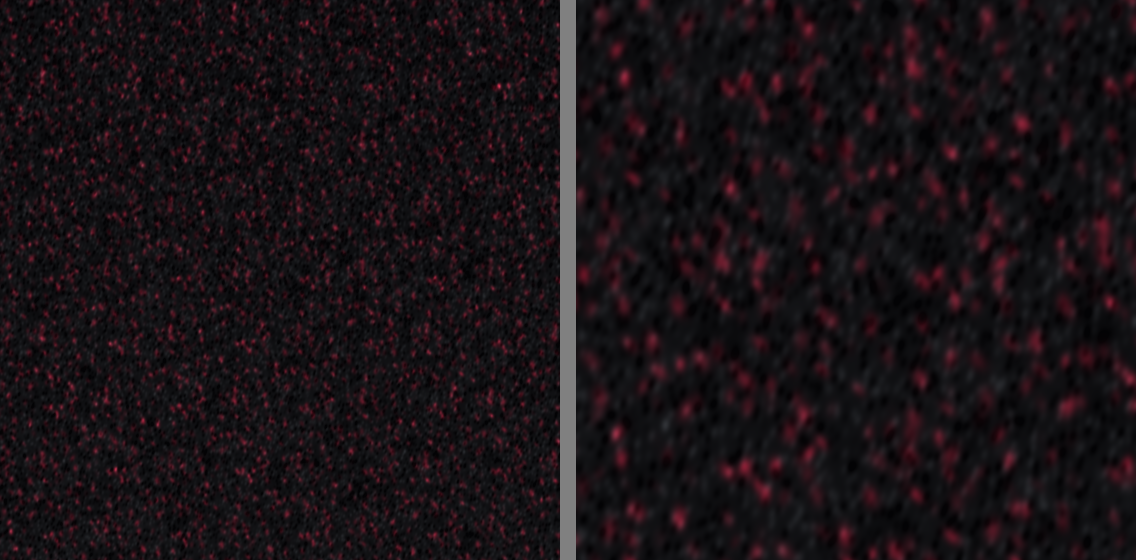
Left: the whole. Right: its middle third, enlarged.
Give the GLSL for this texture, as a Shadertoy shader.

```glsl
// Dark charcoal pile carpet with small red flecks in a half-drop repeat.

const float TAU = 6.2831853;
const vec3  CHARCOAL    = vec3(0.057, 0.059, 0.068);
const vec3  FIBRE_TINT  = vec3(0.056, 0.059, 0.062);  // swing of light and dark fibres
const vec3  FLECK_RED   = vec3(0.285, 0.034, 0.078);
const float FLECK_CELLS = 70.0;                // fleck cells across the canvas
const float REPEAT      = 16.0;                // cells per pattern repeat
const vec2  FLECK_SIZE  = vec2(0.19, 0.28);    // spread of a fleck, in cells
const vec2  FIBRE_CELLS = vec2(205.0, 135.0);
const vec2  CLUMP_CELLS = vec2(48.0, 36.0);
const float FIBRE_SIZE  = 0.35;                // spread of a fibre, in cells
const float FIBRE_LEAN  = 0.18;
const float CLUMP_SHARE = 0.30;
const float LOWER_GLOW  = 0.012;               // extra light toward the bottom

vec3 hash3(vec2 p) {
    vec3 q = fract(p.xyx * vec3(0.1031, 0.1030, 0.0973));
    q += dot(q, q.yxz + 33.33);
    return fract((q.xxy + q.yzz) * q.zyx);
}

// Folds a cell index into one tile; each half-height band shifts by half a tile.
vec2 halfDrop(vec2 cell) {
    float halfTile = 0.5 * REPEAT;
    float band = floor(cell.y / halfTile);
    return vec2(mod(cell.x - band * halfTile, REPEAT), cell.y - band * halfTile);
}

// Wavy rows and diagonals along which the flecks gather, from -1 to 1.
float gathering(vec2 key) {
    vec2 a = TAU * key / REPEAT;
    float rows = sin(4.0 * a.y + 1.6 * sin(2.0 * a.x));
    float diagonals = sin(3.0 * a.x - a.y + 0.8);
    return 0.5 * (rows + diagonals);
}

// Sum of soft, tilted flecks, one jittered fleck per cell.
float redFlecks(vec2 uv) {
    vec2 p = uv * FLECK_CELLS;
    vec2 home = floor(p);
    float total = 0.0;
    for (int j = -1; j <= 1; j++) {
        for (int i = -1; i <= 1; i++) {
            vec2 cell = home + vec2(i, j);
            vec2 key = halfDrop(cell);
            vec3 place = hash3(key + 7.0);
            vec3 look = hash3(key + 51.0);
            vec3 wear = hash3(cell + 113.0);
            vec2 d = p - cell - place.xy - 0.2 * (wear.xy - 0.5);
            float tilt = 1.3 * (look.x - 0.6);
            float c = cos(tilt), s = sin(tilt);
            d = vec2(c * d.x - s * d.y, s * d.x + c * d.y);
            d /= FLECK_SIZE * mix(0.8, 1.2, look.y);
            float strength = smoothstep(0.28, 1.0, place.z + 0.26 * gathering(key));
            total += strength * mix(0.65, 1.35, wear.z) * exp(-0.5 * dot(d, d));
        }
    }
    return total;
}

// Cellular noise: soft spots of random sign, roughly -1 to 1.
float fibres(vec2 p, float seed) {
    vec2 home = floor(p);
    float total = 0.0;
    for (int j = -1; j <= 1; j++) {
        for (int i = -1; i <= 1; i++) {
            vec2 cell = home + vec2(i, j);
            vec3 h = hash3(cell + seed);
            vec2 d = (p - cell - h.xy) / FIBRE_SIZE;
            total += (2.0 * h.z - 1.0) * exp(-0.5 * dot(d, d));
        }
    }
    return total;
}

void mainImage(out vec4 fragColor, in vec2 fragCoord) {
    vec2 uv = fragCoord / iResolution.y;

    // Charcoal pile: fine leaning fibres over broader clumps
    vec2 leaning = uv - vec2(FIBRE_LEAN * uv.y, 0.0);
    float fine = fibres(leaning * FIBRE_CELLS, 19.0);
    float clumps = fibres(uv * CLUMP_CELLS, 271.0);
    vec3 color = CHARCOAL + FIBRE_TINT * (fine + CLUMP_SHARE * clumps);
    color += LOWER_GLOW * (0.5 - uv.y);
    color = max(color, vec3(0.012, 0.012, 0.018));

    // Red yarn, broken up by the same fibres
    float red = redFlecks(uv) * (1.0 + 0.45 * fine);
    color += FLECK_RED * red;

    fragColor = vec4(color, 1.0);
}
```
